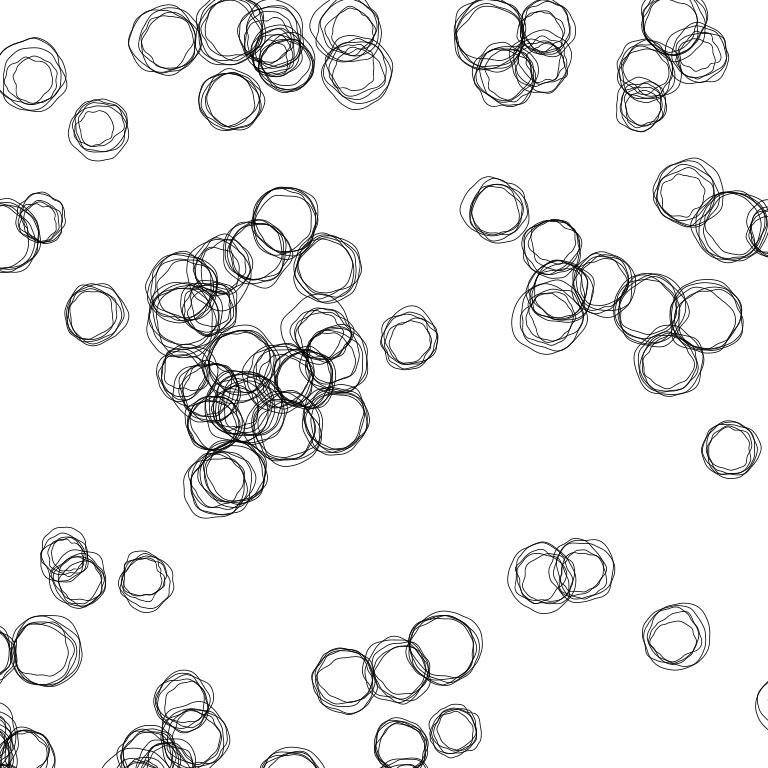
A WebGL 1 fragment shader for this pattern:

```glsl
precision highp float;
// Scattered bundles of thin, wobbly black rings on white paper.

uniform vec2 u_resolution;

const float TAU = 6.2831853;
const float LINE_WIDTH = 0.00104;

// Two random values in 0..1
vec2 hash2(vec2 p) {
  vec3 q = fract(p.xyx * vec3(0.1031, 0.1030, 0.0973));
  q += dot(q, q.yzx + 33.33);
  return fract((q.xx + q.yz) * q.zy);
}

vec2 direction(float turn) {
  return vec2(cos(TAU * turn), sin(TAU * turn));
}

float cornerSlope(vec2 cell, vec2 offset) {
  return dot(direction(hash2(cell).x), offset);
}

// Gradient noise, roughly -0.7..0.7
float gradientNoise(vec2 p) {
  vec2 i = floor(p);
  vec2 f = p - i;
  vec2 u = f * f * f * (f * (f * 6.0 - 15.0) + 10.0);
  vec2 e = vec2(1.0, 0.0);
  float low = mix(cornerSlope(i, f), cornerSlope(i + e, f - e), u.x);
  float high = mix(cornerSlope(i + e.yx, f - e.yx), cornerSlope(i + e.xx, f - e.xx), u.x);
  return mix(low, high, u.y);
}

// Share of a pixel covered by a line whose centre is at distance d
float lineCoverage(float d, float pixel) {
  return clamp((0.5 * (pixel + LINE_WIDTH) - d) / pixel, 0.0, min(1.0, LINE_WIDTH / pixel));
}

// Light left over after drawing the five rings of one bundle around the origin
float ringBundle(vec2 p, float id, float pixel) {
  vec2 shape = hash2(vec2(id, 71.0));
  float size = mix(0.033, 0.047, sqrt(shape.x));
  float spread = mix(0.1, 0.46, shape.y);
  float light = 1.0;
  for (int j = 0; j < 5; j++) {
    vec2 key = vec2(id, 90.0 + float(j));
    vec2 seed = hash2(key);
    vec2 q = p - size * 0.28 * (hash2(key + 40.5) - 0.5);
    float dist = length(q);
    vec2 dir = q / max(dist, 1e-5);

    // Smaller rings are rougher
    float shrink = spread * seed.x;
    float wobble = 0.2 * gradientNoise(dir * 1.1 + seed * 150.0);
    wobble += (0.03 + 0.15 * shrink) * gradientNoise(dir * 2.3 + seed.yx * 170.0);
    float radius = size * (1.0 - shrink + wobble);
    light *= 1.0 - lineCoverage(abs(dist - radius), pixel);
  }
  return light;
}

void main() {
  float pixel = 1.0 / u_resolution.y;
  vec2 uv = gl_FragCoord.xy * pixel;
  float light = 1.0;
  vec2 center = vec2(0.5);

  // Each bundle either starts somewhere new or steps on from the last one
  for (int i = 0; i < 92; i++) {
    float id = float(i) + 1.0;
    vec2 choice = hash2(vec2(id, 17.0));
    vec2 place = hash2(vec2(id, 53.0));
    if (choice.x > 0.42) center = place * 1.12 - 0.06;
    else center += direction(place.x) * mix(0.035, 0.095, place.y);

    vec2 p = uv - center;
    if (dot(p, p) < 0.005) light *= ringBundle(p, id, pixel);
  }
  gl_FragColor = vec4(vec3(light), 1.0);
}
```
